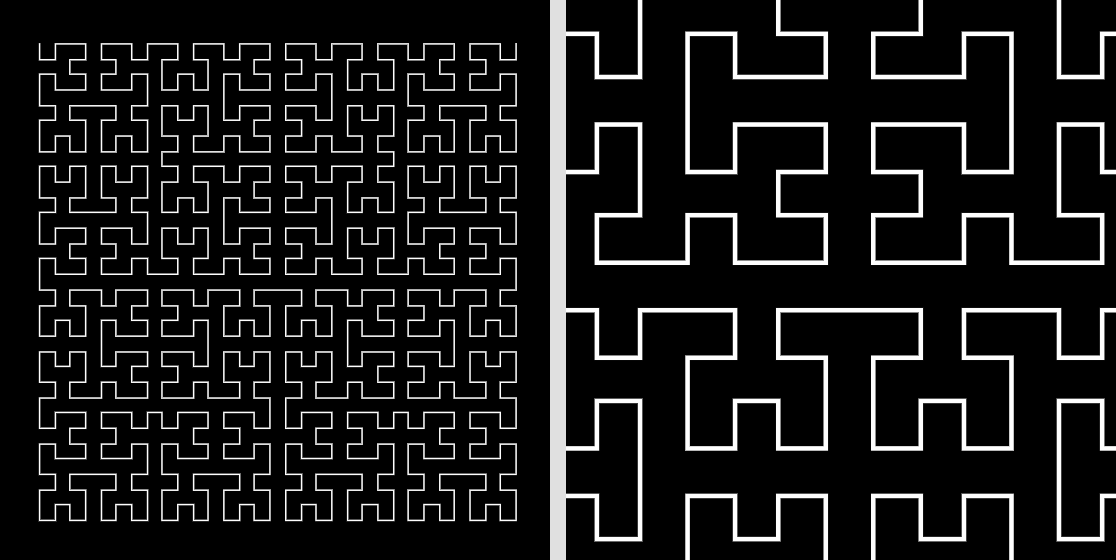
Left, the full canvas; right, a detail of the centre.
Give the GLSL for this pattern, as a WebGL 2 fragment shader.

```glsl
#version 300 es
precision highp float;

uniform vec2 u_resolution;
out vec4 fragColor;

// Position along the order-5 Hilbert curve of a point on the 32 x 32 lattice
int hilbertIndex(ivec2 cell) {
    int index = 0;
    for (int s = 16; s > 0; s /= 2) {
        bool right = (cell.x & s) != 0;
        bool low = (cell.y & s) != 0;
        index += s * s * (low ? (right ? 2 : 1) : (right ? 3 : 0));
        // Turn the quadrant so that the next level reads the same way
        if (!low) {
            if (right) cell = 31 - cell;
            cell = cell.yx;
        }
    }
    return index;
}

// Lattice lines snap to whole units, mirrored about the middle
vec2 latticePoint(ivec2 cell) {
    vec2 snapped = floor(vec2(min(cell, 31 - cell)) * 32.0 / 3.0 + 0.5);
    return mix(snapped, 331.0 - snapped, step(15.5, vec2(cell)));
}

// Square-ended stroke between two points on the same row or column
float strokeDistance(vec2 p, vec2 a, vec2 b) {
    vec2 q = abs(p - 0.5 * (a + b)) - 0.5 * abs(b - a);
    return max(q.x, q.y) - 0.53;
}

void main() {
    // The canvas is 389 units high; the curve starts at its upper left corner
    float unitsPerPixel = 389.0 / u_resolution.y;
    vec2 p = gl_FragCoord.xy * unitsPerPixel;
    p = vec2(p.x - 27.5, 358.5 - p.y);

    ivec2 cell = clamp(ivec2(floor(p * 31.0 / 331.0 + 0.5)), ivec2(0), ivec2(31));
    vec2 node = latticePoint(cell);
    int index = hilbertIndex(cell);

    // Join the nearest node to those neighbours that follow or precede it
    float dist = 1000.0;
    for (int side = 0; side < 4; side++) {
        int stepDir = side < 2 ? 1 : -1;
        ivec2 next = cell + ((side & 1) == 0 ? ivec2(stepDir, 0) : ivec2(0, stepDir));
        bool inside = all(greaterThanEqual(next, ivec2(0))) && all(lessThan(next, ivec2(32)));
        if (inside && abs(hilbertIndex(next) - index) == 1) {
            dist = min(dist, strokeDistance(p, node, latticePoint(next)));
        }
    }

    // White line on black, smoothed over one pixel
    float coverage = clamp(0.5 - dist / unitsPerPixel, 0.0, 1.0);
    fragColor = vec4(vec3(0.995 * coverage), 1.0);
}
```
